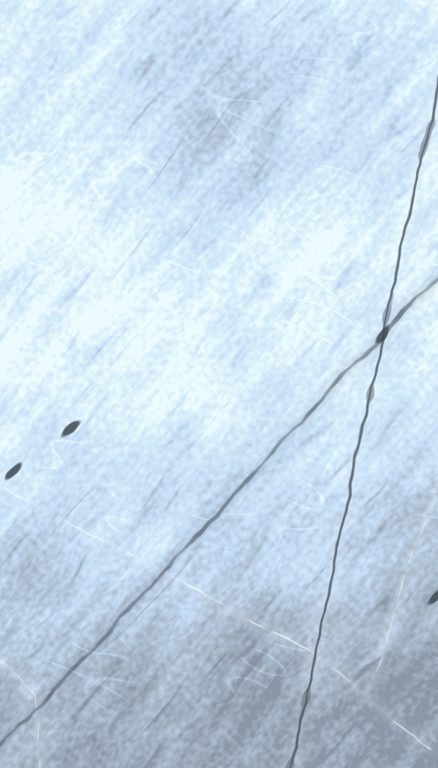
Reproduce this texture procedurally as a Shadertoy shader.

```glsl
// Pale blue-grey marble slab with slanted streaks, dark veins and white threads.
#define STREAK_ANGLE 0.86
#define STREAK_AMOUNT 0.24
#define DARK_STREAKS 0.27
#define CLOUD_AMOUNT 0.22
#define GRAIN_AMOUNT 0.20
#define VEIN_WOBBLE 0.008
#define VEIN_COLOR vec3(0.32, 0.36, 0.41)
#define FLECK_COLOR vec3(0.24, 0.28, 0.31)
#define THREAD_COLOR vec3(0.95, 0.99, 1.0)

const vec3 STONE[6] = vec3[6](
    vec3(0.54, 0.59, 0.65), vec3(0.63, 0.69, 0.75), vec3(0.70, 0.77, 0.85),
    vec3(0.77, 0.86, 0.96), vec3(0.83, 0.92, 0.98), vec3(0.92, 0.985, 0.995));

const vec2 FLECKS[4] = vec2[4](
    vec2(0.09, 0.44), vec2(0.017, 0.388), vec2(0.566, 0.224), vec2(0.497, 0.568));

vec2 gradientAt(ivec2 cell) {
    uint h = uint(cell.x) * 1597334677u ^ uint(cell.y) * 3812015801u;
    h = (h ^ (h >> 15)) * 2246822519u;
    h ^= h >> 13;
    float angle = float(h & 65535u) * 6.2832 / 65536.0;
    return vec2(cos(angle), sin(angle));
}

// Gradient noise, roughly -0.7 to 0.7
float noise(vec2 p) {
    ivec2 i = ivec2(floor(p));
    vec2 f = fract(p);
    vec2 u = f * f * f * (f * (f * 6.0 - 15.0) + 10.0);
    float a = dot(gradientAt(i), f);
    float b = dot(gradientAt(i + ivec2(1, 0)), f - vec2(1, 0));
    float c = dot(gradientAt(i + ivec2(0, 1)), f - vec2(0, 1));
    float d = dot(gradientAt(i + ivec2(1, 1)), f - vec2(1, 1));
    return mix(mix(a, b, u.x), mix(c, d, u.x), u.y);
}

float fbm(vec2 p) {
    float sum = 0.0, amp = 1.0;
    for (int i = 0; i < 4; i++) {
        sum += amp * noise(p);
        p = mat2(1.6, 1.2, -1.2, 1.6) * p + 7.3;
        amp *= 0.55;
    }
    return sum;
}

float segment(vec2 p, vec2 a, vec2 b) {
    vec2 ab = b - a;
    return length(p - a - ab * clamp(dot(p - a, ab) / dot(ab, ab), 0.0, 1.0));
}

// Soft-edged stroke coverage
float stroke(float d, float halfWidth, float px) {
    float soft = max(px, 0.0012);
    return 1.0 - smoothstep(halfWidth - soft, halfWidth + soft, d);
}

vec3 stoneColor(float tone) {
    float t = clamp(tone, 0.0, 1.0) * 5.0;
    int i = min(int(t), 4);
    return mix(STONE[i], STONE[i + 1], t - float(i));
}

void mainImage(out vec4 fragColor, in vec2 fragCoord) {
    float px = 1.0 / iResolution.y;
    vec2 p = fragCoord * px;
    vec2 along = vec2(cos(STREAK_ANGLE), sin(STREAK_ANGLE));
    vec2 across = vec2(-along.y, along.x);

    // Broad light: shaded foot, bright middle, blue patch above
    float tone = mix(0.13, 0.95, smoothstep(-0.05, 0.64, p.y + 0.25 * (0.28 - p.x)));
    tone -= 0.1 * smoothstep(0.68, 1.0, p.y);
    vec2 patchPos = (p - vec2(0.34, 0.83)) / vec2(0.17, 0.15);
    tone -= 0.36 * exp(-dot(patchPos, patchPos));
    tone += CLOUD_AMOUNT * fbm(p * 6.0);

    // Slanted streaks and grain
    vec2 q = vec2(dot(p, along), dot(p, across));
    q.y += 0.006 * noise(p * 14.0);
    tone += STREAK_AMOUNT * (noise(q * vec2(7, 42)) + 0.6 * noise(q * vec2(24, 130)));
    float lines = 1.0 - smoothstep(0.0, 0.13, abs(noise(q * vec2(5, 36) + 31.0)));
    tone -= DARK_STREAKS * lines * smoothstep(0.0, 0.45, noise(q * vec2(11, 50) + 9.0));
    tone += GRAIN_AMOUNT * (noise(p * 120.0) + 0.7 * noise(q * vec2(110, 260)));

    // Hairline cracks crossing the streaks
    vec2 crossing = mat2(0.9, 0.45, -0.45, 0.9) * p;
    float hair = 1.0 - smoothstep(0.0, 0.05, abs(noise(crossing * vec2(9, 26))));
    tone += 0.2 * hair * smoothstep(0.05, 0.4, noise(p * 11.0 + 4.0));
    vec3 col = stoneColor(tone);

    // Wobbling space shared by veins and threads
    vec2 w = p + VEIN_WOBBLE * vec2(noise(p * 13.0), noise(p * 13.0 + 20.0));
    w += 0.0022 * vec2(noise(p * 55.0), noise(p * 55.0 + 40.0));
    float uneven = noise(p * 28.0 + 3.0);

    // White threads
    float patchy = smoothstep(-0.35, 0.3, noise(p * 32.0));
    float main = segment(w, vec2(-0.01, 0.372), vec2(0.404, 0.154));
    main = min(main, segment(w, vec2(0.404, 0.154), vec2(0.56, 0.025)));
    float minor = segment(w, vec2(0.17, 0.76), vec2(0.378, 0.64));
    minor = min(minor, segment(w, vec2(0.0, 0.14), vec2(0.047, 0.1)));
    minor = min(minor, segment(w, vec2(0.047, 0.1), vec2(0.052, -0.01)));
    minor = min(minor, segment(w, vec2(0.575, 0.39), vec2(0.48, 0.1)));
    minor = min(minor, segment(w, vec2(0.12, 1.01), vec2(-0.01, 0.84)));
    float thread = max(0.75 * stroke(main, 0.0014, px), 0.5 * stroke(minor, 0.0013, px));
    thread = max(thread * patchy, 0.2 * exp(-min(main, minor) / 0.006));
    col = mix(col, THREAD_COLOR, thread);

    // Dark veins: a soft diagonal and a sharper steep crack with a pale rim
    float diagonal = segment(w, vec2(-0.02, 0.005), vec2(0.6, 0.675));
    float steep = segment(w, vec2(0.376, -0.01), vec2(0.496, 0.56));
    steep = min(steep, segment(w, vec2(0.496, 0.56), vec2(0.575, 0.91)));
    col = mix(col, THREAD_COLOR, 0.28 * exp(-steep / 0.007));
    col = mix(col, VEIN_COLOR, 0.22 * exp(-diagonal / 0.005));
    col = mix(col, VEIN_COLOR, (0.5 + 0.3 * uneven) * stroke(diagonal, 0.0022 + 0.0015 * uneven, px));
    float beads = 0.0035 * smoothstep(0.1, 0.45, uneven);
    col = mix(col, VEIN_COLOR, 0.5 * stroke(steep, 0.0018 + beads, px));
    col = mix(col, FLECK_COLOR, 0.65 * stroke(steep, 0.0011, px));

    // Slim dark flecks lying along the streaks
    for (int i = 0; i < 4; i++) {
        vec2 d = w - FLECKS[i];
        vec2 e = vec2(dot(d, along), dot(d, across)) / vec2(0.017, 0.0052);
        col = mix(col, FLECK_COLOR, 0.85 * (1.0 - smoothstep(0.65, 1.1, length(e))));
    }
    fragColor = vec4(col, 1.0);
}
```
